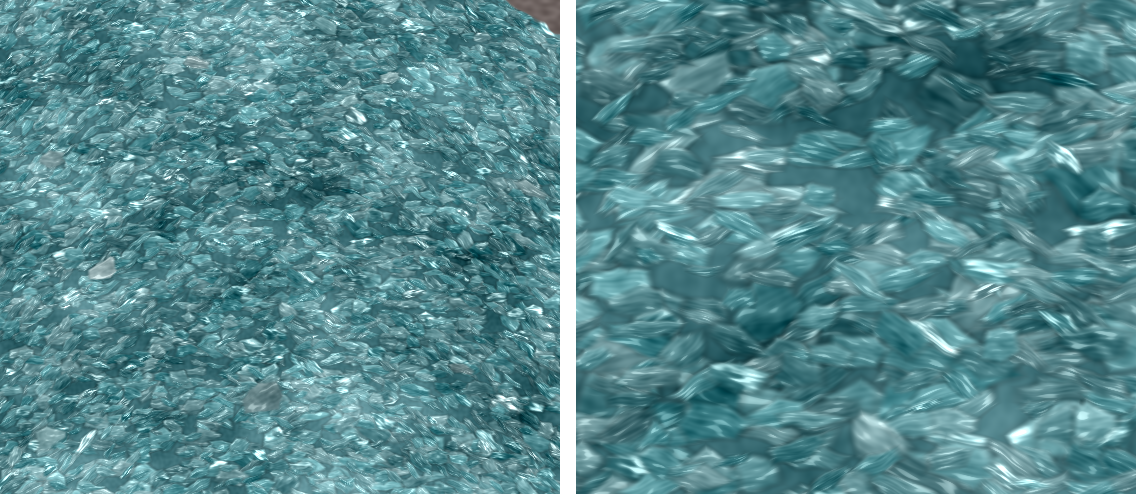
Left, the full canvas; right, a detail of the centre.
A Shadertoy shader for this texture:

```glsl
// A heap of crushed teal glass seen at a slant: layers of scattered angular
// shards, each cut from random half planes, shaded with facets and soft glints.
// Shards lean down both flanks of the heap and shrink towards its top.

#define SHARD_SIZE 0.045
#define LAYERS 6
#define LEAN 0.95
#define LEAN_SPREAD 1.3
#define SHARD_CONTRAST 0.25
#define STREAK_CONTRAST 0.17
#define GLINT 0.42
#define BROAD_CONTRAST 0.15
#define EDGE_SOFTNESS 0.0034
#define GLASS vec3(0.335, 0.545, 0.573)
#define GAP vec3(0.23, 0.43, 0.46)
#define GROUND vec3(0.43, 0.39, 0.38)

const float TAU = 6.2831853;

vec2 hash2(vec2 p) {
    vec3 q = fract(p.xyx * vec3(0.1031, 0.1030, 0.0973));
    q += dot(q, q.yzx + 33.33);
    return fract((q.xx + q.yz) * q.zy);
}

float cornerSlope(vec2 cell, vec2 offset) {
    float a = TAU * hash2(cell).x;
    return dot(vec2(cos(a), sin(a)), offset);
}

float gradientNoise(vec2 p) {
    vec2 i = floor(p), f = p - i;
    vec2 u = f * f * f * (f * (f * 6.0 - 15.0) + 10.0);
    vec2 e = vec2(1.0, 0.0);
    return mix(mix(cornerSlope(i, f), cornerSlope(i + e, f - e), u.x),
               mix(cornerSlope(i + e.yx, f - e.yx), cornerSlope(i + 1.0, f - 1.0), u.x), u.y);
}

// Irregular six-sided polygon around the origin, about one unit in radius
float shardDistance(vec2 uv, vec2 seed) {
    float d = -1.0;
    for (int k = 0; k < 6; k++) {
        vec2 h = hash2(seed + float(k) * 7.3);
        float a = (float(k) + 0.7 * (h.x - 0.5)) * TAU / 6.0;
        d = max(d, dot(uv, vec2(cos(a), sin(a))) - mix(0.55, 0.95, h.y));
    }
    return d;
}

// Colour inside a shard: tone, a tilted facet, faint streaks, rim and glints
vec3 shardColor(vec2 uv, float d, vec2 seed, float pale) {
    vec2 look = hash2(seed + 91.7);
    vec2 hue = hash2(seed + 53.1);
    float blotch = gradientNoise(uv * vec2(1.2, 1.7) + seed * 3.7);
    float streak = gradientNoise(uv * vec2(2.0, 4.5) + seed * 5.3);
    float facet = smoothstep(-0.06, 0.06, uv.y + (hue.y - 0.5) * (1.0 + uv.x));
    float tone = SHARD_CONTRAST * (look.x - 0.5) + STREAK_CONTRAST * (blotch + 0.7 * streak);
    tone += 0.06 * (facet - 0.5) + 0.03 * uv.y;
    tone += 0.09 * smoothstep(-0.25, -0.03, d) * smoothstep(-0.2, 0.6, uv.y + 1.5 * blotch);
    tone += 0.15 * smoothstep(0.3, 0.6, blotch + streak);
    float shiny = smoothstep(0.84, 1.0, look.y) * (1.0 - pale);
    tone += GLINT * shiny * smoothstep(-0.2, 0.4, blotch + 0.6 * streak + 0.2 * (facet - 0.5));
    vec3 tint = mix(vec3(-0.045, 0.016, 0.018), vec3(0.045, -0.005, -0.012), hue.x);
    tint += pale * vec3(0.12, 0.05, 0.04);
    return GLASS + tint + tone * vec3(1.06, 1.0, 0.97);
}

// Paint one layer of jittered shards over the colour so far
vec3 paintLayer(vec3 col, vec2 q, float size, float presence, float pale, float layer) {
    vec2 home = floor(q / size);
    for (int j = 1; j >= -1; j--)
    for (int i = -1; i <= 1; i++) {
        vec2 cell = home + vec2(i, j);
        vec2 seed = mod(cell, 211.0) + layer * 37.0;
        vec2 pick = hash2(seed + 11.3);
        if (pick.x > presence) continue;
        vec2 center = (cell + hash2(seed)) * size;
        vec2 form = hash2(seed + 23.9);
        float angle = -LEAN * center.x + LEAN_SPREAD * (pick.y - 0.5);
        float halfLength = size * mix(0.42, 0.78, form.x);
        float halfWidth = halfLength * mix(0.34, 0.8, form.y * form.y + 0.2 * pale);
        vec2 r = q - center;
        float c = cos(angle), s = sin(angle);
        vec2 uv = vec2(c * r.x + s * r.y, c * r.y - s * r.x) / vec2(halfLength, halfWidth);
        if (dot(uv, uv) > 2.6) continue;
        float d = shardDistance(uv, seed);
        float soft = EDGE_SOFTNESS / mix(halfWidth, halfLength, 0.3);
        col *= 1.0 - 0.14 * smoothstep(0.3, 0.0, d);
        float cover = smoothstep(soft, -soft, d);
        if (cover > 0.0) col = mix(col, shardColor(uv, d, seed, pale), 0.93 * cover);
    }
    return col;
}

void mainImage(out vec4 fragColor, in vec2 fragCoord) {
    vec2 p = vec2(fragCoord.x - 0.5 * iResolution.x, fragCoord.y) / iResolution.y;

    // Perspective: pieces shrink towards the top
    vec2 q = vec2(p.x * (1.0 + 0.22 * p.y), p.y + 0.24 * p.y * p.y);
    q += 0.004 * vec2(gradientNoise(p * 45.0), gradientNoise(p * 45.0 + 70.0));

    vec3 col = GAP;
    for (int n = 0; n < LAYERS; n++) {
        float f = float(n);
        float depth = f / float(LAYERS - 1);
        float size = SHARD_SIZE * mix(1.25, 0.7, depth);
        col = paintLayer(col, q + f * vec2(0.0, 0.0137), size, mix(1.0, 0.4, depth), 0.0, f + 1.0);
    }
    col = paintLayer(col, q, SHARD_SIZE * 1.35, 0.035, 1.0, 9.0);

    // Broad light: bright crest and foot, shaded hollows, clumps, soft grain
    vec2 crest = p - vec2(0.0, 1.0), hollow = (p - vec2(0.02, 0.66)) * vec2(1.0, 1.4);
    float light = 0.09 * exp(-12.0 * dot(crest, crest)) - 0.05 * exp(-25.0 * dot(hollow, hollow));
    light += 0.09 * smoothstep(0.1, 0.0, p.y);
    light += BROAD_CONTRAST * (gradientNoise(p * 3.2 + 4.0) + gradientNoise(p * vec2(6.5, 9.0) + 30.0));
    light += 0.10 * gradientNoise(p * vec2(16.0, 22.0)) + 0.06 * gradientNoise(p * 110.0);
    col += light;

    // Bare ground behind the heap, at the upper right
    float edge = p.y - 1.0 + 0.64 * (p.x - 0.455) + 0.012 * gradientNoise(p * 40.0);
    vec3 ground = GROUND + 0.12 * gradientNoise(p * vec2(40.0, 75.0));
    col = mix(col, ground, smoothstep(-0.004, 0.004, edge));

    fragColor = vec4(clamp(col, 0.0, 1.0), 1.0);
}
```
